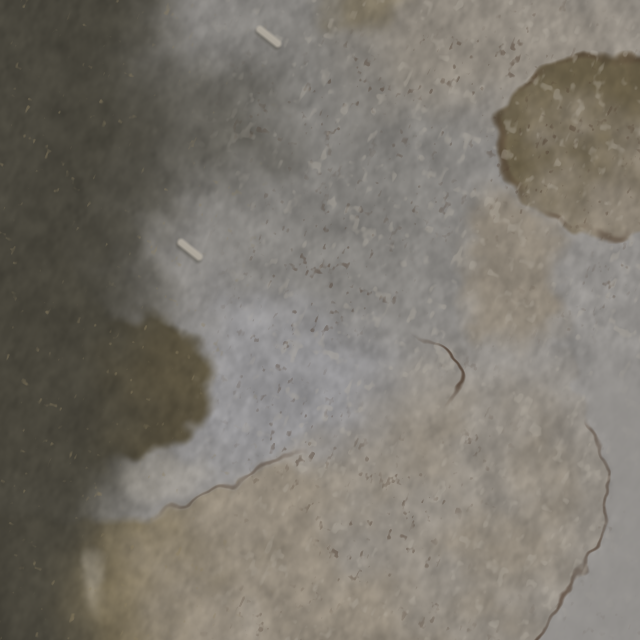
This texture is drawn by a WebGL 1 fragment shader. Its source:

```glsl
precision highp float;
// Weathered plaster wall with damp stains, rimmed patches, a crack and two chips.
uniform vec2 u_resolution;

#define PLASTER vec3(0.572, 0.561, 0.548)
#define COOL vec3(0.568, 0.566, 0.576)
#define SHADE vec3(0.505, 0.496, 0.480)
#define TAN vec3(0.575, 0.538, 0.482)
#define OCHRE vec3(0.470, 0.425, 0.325)
#define DAMP vec3(0.278, 0.267, 0.230)
#define BROWN vec3(0.335, 0.303, 0.225)
#define RIM vec3(0.310, 0.245, 0.195)
#define PALE vec3(0.700, 0.675, 0.630)
#define WARP 0.06
#define MOTTLE 0.12
#define GRAIN 0.08

float hash(vec2 p) { return fract(sin(dot(p, vec2(127.1, 311.7))) * 43758.5453); }

float noise(vec2 p) {
  vec2 i = floor(p), f = fract(p);
  f = f * f * (3.0 - 2.0 * f);
  return mix(mix(hash(i), hash(i + vec2(1, 0)), f.x),
             mix(hash(i + vec2(0, 1)), hash(i + vec2(1, 1)), f.x), f.y);
}

float fbm(vec2 p) {
  float sum = 0.0, amp = 0.5;
  for (int i = 0; i < 5; i++) {
    sum += amp * noise(p);
    p = mat2(1.6, 1.2, -1.2, 1.6) * p + 7.3;
    amp *= 0.5;
  }
  return sum;
}

// Approximate signed distance to an ellipse
float blob(vec2 p, vec2 center, vec2 radii) {
  return (length((p - center) / radii) - 1.0) * min(radii.x, radii.y);
}

// Union of two shapes with a rounded joint
float join(float a, float b, float k) {
  float h = max(k - abs(a - b), 0.0) / k;
  return min(a, b) - 0.25 * h * h * k;
}

// Inside of a shape, a soft-edged ellipse, and a thin line at distance zero
float fill(float d, float soft) { return 1.0 - smoothstep(-soft, soft, d); }
float spot(vec2 p, vec2 c, vec2 r, float soft) { return fill(blob(p, c, r), soft); }
float rim(float d, float width) { return 1.0 - smoothstep(0.1 * width, width, abs(d)); }

// Irregular specks: peaks of a stretched noise
float specks(vec2 p, float scale, float level) {
  vec2 q = p * scale * vec2(1.2, 0.85);
  return smoothstep(level, level + 0.2, 0.65 * noise(q) + 0.35 * noise(q * 2.3));
}

// Rod-shaped chip lying at a slant
float chip(vec2 p, vec2 center) {
  vec2 axis = vec2(0.78, -0.62), q = p - center;
  return length(q - axis * clamp(dot(q, axis), -0.018, 0.018)) - 0.0055;
}

void main() {
  vec2 p = gl_FragCoord.xy / u_resolution;
  vec2 slant = mat2(0.9, 0.4, -0.4, 0.9) * p;
  vec2 wob = vec2(fbm(p * 9.0), fbm(p * 9.0 + 31.0)) - 0.48;
  vec2 jag = vec2(noise(p * 38.0), noise(p * 38.0 + 17.0)) - 0.5;
  vec2 w = p + WARP * wob + 0.018 * jag;
  vec2 loose = p + 2.2 * WARP * wob + 0.02 * jag;
  float cloud = fbm(p * 7.0 + 12.0) - 0.48;
  float mottle = fbm(p * vec2(34.0, 28.0) + 4.0) - 0.48;
  float broken = smoothstep(0.2, 0.7, noise(p * 24.0 + 2.0));

  // Plaster with cool, shaded and warm zones
  vec3 col = mix(PLASTER, SHADE, spot(loose, vec2(0.5, 0.78), vec2(0.26, 0.28), 0.14));
  col = mix(col, COOL, 0.8 * spot(loose, vec2(0.42, 0.4), vec2(0.15), 0.07));
  col = mix(col, TAN, 0.6 * spot(loose, vec2(0.8, 0.95), vec2(0.24, 0.14), 0.08));
  col = mix(col, TAN * 0.96, 0.9 * spot(loose, vec2(0.81, 0.57), vec2(0.09, 0.11), 0.03));
  col = mix(col, OCHRE, 0.6 * spot(loose, vec2(0.57, 1.0), vec2(0.07, 0.05), 0.03));

  // Warm lower patch: crisp at left and right, fading upward in the middle
  float top = w.y - 0.2 - 0.09 * smoothstep(0.2, 0.52, w.x) - 0.11 * smoothstep(0.5, 0.7, w.x);
  float side = w.x - 0.945 + 1.7 * (w.y - 0.25) * (w.y - 0.25);
  float fade = mix(0.012, 0.12, smoothstep(0.4, 0.6, p.x));
  vec3 warm = mix(OCHRE, TAN, smoothstep(0.08, 0.4, p.x + 0.4 * cloud));
  warm = mix(warm, PLASTER, 0.5 * smoothstep(0.5, 0.9, p.x + cloud));
  col = mix(col, warm, 0.95 * fill(top, fade) * fill(side, 0.006));
  float span = fill(abs(p.x - 0.36) - 0.1, 0.04);
  col = mix(col, RIM, 0.4 * rim(top, 0.006) * span * broken);
  col = mix(col, RIM, (0.35 + 0.4 * broken) * rim(side, 0.0055) * fill(p.y - 0.335, 0.015));

  // Damp left side with two lobes
  float edge = mix(0.12, 0.23, smoothstep(0.0, 0.35, p.y)) - 0.06 * fill(abs(p.y - 0.58), 0.1);
  float upper = join(blob(loose, vec2(0.22, 0.79), vec2(0.2, 0.12)), loose.x - 0.2, 0.15);
  float lower = join(blob(w, vec2(0.19, 0.4), vec2(0.135, 0.11)), w.x - 0.11, 0.12);
  col = mix(col, mix(DAMP, SHADE, 0.4), 0.9 * fill(upper, 0.05) * smoothstep(0.5, 0.65, p.y));
  float band = smoothstep(0.15, 0.3, p.y) * fill(p.y - 0.6, 0.1);
  col = mix(col, BROWN, 0.94 * fill(lower, 0.01) * band);
  col = mix(col, DAMP, 0.95 * fill(loose.x - edge, 0.1));

  // Olive patch, paler to the lower right, with a faint dark rim
  float olive = blob(w, vec2(0.97, 0.775), vec2(0.19, 0.14));
  vec3 moss = mix(OCHRE * 0.86, TAN * 0.95, smoothstep(0.22, 0.55, p.x - p.y + 0.14 + 0.8 * cloud));
  col = mix(col, moss, fill(olive, 0.005));
  col = mix(col, RIM, 0.45 * broken * rim(olive + 0.004, 0.009));

  // Bare pale spots
  float bare = spot(w, vec2(0.26, 0.26), vec2(0.06, 0.03), 0.015);
  bare = max(bare, spot(w, vec2(0.15, 0.09), vec2(0.016, 0.04), 0.012));
  col = mix(col, PALE, 0.4 * bare);

  // Mottling, grain and specks; the corner beyond the right rim stays smooth
  float rough = 1.0 - 0.8 * smoothstep(0.0, 0.02, side) * fill(p.y - 0.42, 0.06);
  float grain = noise(slant * vec2(150.0, 95.0)) + noise(slant * vec2(80.0, 55.0)) - 1.0;
  col *= 1.0 + rough * (MOTTLE * (0.5 * cloud + 2.0 * mottle) + GRAIN * grain);
  float dry = smoothstep(0.25, 0.5, p.x);
  float cluster = smoothstep(-0.1, 0.2, cloud) * rough;
  col = mix(col, RIM, 0.42 * dry * cluster * specks(slant, 95.0, 0.69));
  col = mix(col, PALE, 0.35 * dry * rough * specks(slant + 5.0, 60.0, 0.65));
  col = mix(col, OCHRE * 1.15, 0.5 * (1.0 - dry) * specks(slant + 3.0, 85.0, 0.76));
  col = mix(col, PALE, 0.4 * fill(olive, 0.01) * specks(slant, 65.0, 0.74));

  // Short curved crack
  float t = (w.y - 0.365) / 0.11;
  float crack = (w.x - 0.715 + 0.065 * t * t * t) / sqrt(1.0 + 3.1 * t * t * t * t);
  col = mix(col, RIM, (0.3 + 0.5 * broken) * rim(crack, 0.005) * fill(abs(t - 0.5) - 0.5, 0.08));

  // Two chips with a slight shadow below
  vec2 a = vec2(0.42, 0.943), b = vec2(0.297, 0.61), drop = vec2(0.002, 0.004);
  col = mix(col, DAMP, 0.4 * fill(min(chip(p, a - drop), chip(p, b - drop)), 0.004));
  col = mix(col, PALE, 0.9 * fill(min(chip(p, a), chip(p, b)), 0.003));
  gl_FragColor = vec4(col, 1.0);
}
```
